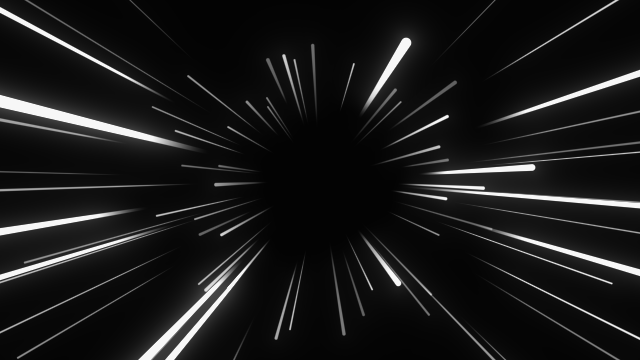
Give the GLSL for this background, as a Shadertoy shader.

```glsl
const float TAU = 6.2832;
const vec3 BACKDROP = vec3(0.012);
const vec3 LIGHT = vec3(0.97);
const int BEAM_COUNT = 12;

// Broad beams: angle, inner radius, outer radius, half width
const vec4 BEAMS[BEAM_COUNT] = vec4[BEAM_COUNT](
    vec4(2.900, 0.31, 1.10, 0.020), vec4(-0.282, 0.43, 1.10, 0.011),
    vec4(0.059, 0.27, 0.59, 0.009), vec4(1.010, 0.20, 0.45, 0.014),
    vec4(-2.344, 0.30, 0.80, 0.014), vec4(-2.267, 0.28, 0.80, 0.012),
    vec4(-2.981, 0.48, 1.10, 0.013), vec4(-2.846, 0.42, 1.10, 0.009),
    vec4(0.322, 0.45, 1.10, 0.011), vec4(-0.081, 0.22, 1.10, 0.008),
    vec4(-0.922, 0.17, 0.36, 0.008), vec4(2.653, 0.45, 1.10, 0.008));

float hash(float cell, float seed) {
    return fract(sin(cell * 12.99 + seed * 78.23) * 4375.85);
}

// Tapered ray with a round outer cap and a soft halo
float streak(vec2 p, float angle, vec2 span, float halfWidth, float pixel) {
    vec2 dir = vec2(cos(angle), sin(angle));
    float along = dot(p, dir);
    float across = dir.x * p.y - dir.y * p.x;
    float t = clamp((along - span.x) / (span.y - span.x), 0.0, 1.0);
    float overshoot = along - clamp(along, span.x, span.y);
    float d = length(vec2(overshoot, across)) - halfWidth * mix(0.25, 1.0, t);
    float core = 1.0 - smoothstep(-pixel, pixel, d);
    float halo = 12.0 * halfWidth * exp(-max(d, 0.0) / 0.035);
    return (core + halo) * smoothstep(0.0, 0.3, t);
}

// One jittered ray per angular cell; sideBias thins out the vertical directions
float scatter(vec2 p, float count, float seed, vec2 startRange, vec2 lengthRange,
              float sideBias, float pixel) {
    float home = floor(atan(p.y, p.x) / TAU * count);
    float light = 0.0;
    for (float k = -2.0; k <= 2.0; k++) {
        float cell = mod(home + k, count);
        float angle = (cell + 0.1 + 0.8 * hash(cell, seed)) / count * TAU;
        float side = cos(angle) * cos(angle);
        float density = 0.85 * mix(1.0, side, sideBias);
        float present = step(hash(cell, seed + 1.0), density);
        float start = mix(startRange.x, startRange.y, hash(cell, seed + 2.0));
        float len = mix(lengthRange.x, lengthRange.y, hash(cell, seed + 3.0));
        float size = hash(cell, seed + 4.0);
        float halfWidth = mix(0.0022, 0.0055, size * size);
        float strength = mix(0.35, 0.95, hash(cell, seed + 5.0));
        light += present * strength
               * streak(p, angle, vec2(start, start + len), halfWidth, pixel);
    }
    return light;
}

void mainImage(out vec4 fragColor, in vec2 fragCoord) {
    vec2 p = (fragCoord - 0.5 * iResolution.xy) / iResolution.y;
    float pixel = 0.8 / iResolution.y;
    float light = 0.0;

    // Broad beams
    for (int i = 0; i < BEAM_COUNT; i++) {
        vec4 beam = BEAMS[i];
        light += streak(p, beam.x, beam.yz, beam.w, pixel);
    }

    // Short inner rays, then long outer rays on both sides
    light += scatter(p, 52.0, 3.0, vec2(0.12, 0.24), vec2(0.12, 0.30), 0.2, pixel);
    light += scatter(p, 64.0, 11.0, vec2(0.32, 0.55), vec2(0.50, 0.80), 1.0, pixel);

    // Dark tunnel mouth
    light *= smoothstep(0.07, 0.38, length(p));
    fragColor = vec4(mix(BACKDROP, LIGHT, min(light, 1.0)), 1.0);
}
```
